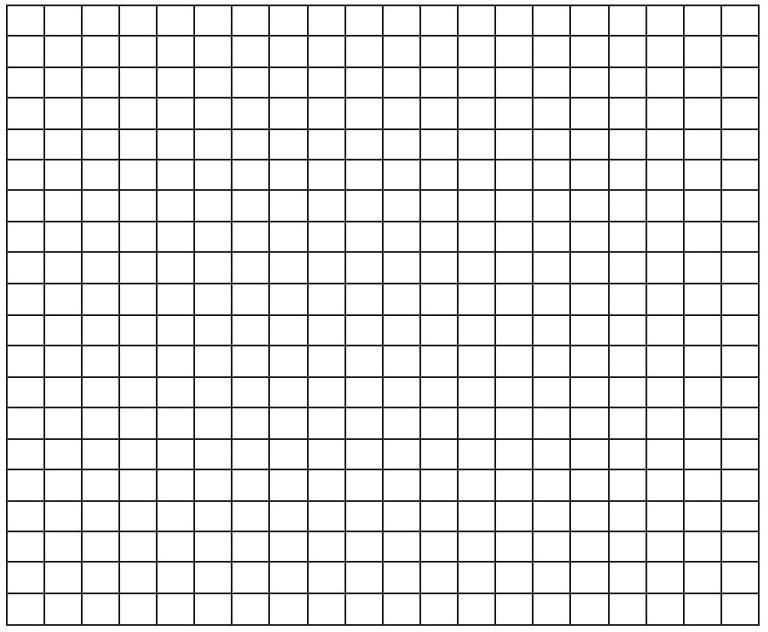
Give the GLSL for this pattern, as a Shadertoy shader.

```glsl
// Thin black ruled grid of 20 by 20 cells on white, with slightly uneven spacing.

const int CELLS = 20;
const vec2 FRAME_MIN = vec2(0.0089, 0.0111);   // outer lines, share of canvas
const vec2 FRAME_MAX = vec2(0.9880, 0.9915);
const float LINE_WIDTH = 0.00258;              // share of canvas height
const vec3 PAPER = vec3(1.0);
const vec3 INK = vec3(0.035);

// Sine-free hash of a 2D cell
float hash21(vec2 p) {
    vec3 q = fract(vec3(p.xyx) * 0.1031);
    q += dot(q, q.yzx + 33.33);
    return fract((q.x + q.y) * q.z);
}

// Line positions snapped to whole steps, so cell sizes alternate unevenly
float columnPosition(float index) {
    return floor(30.125 * index + 0.1) / 602.0;
}

float rowPosition(float index) {
    float drift = min(-0.4 * cos(6.2832 * (index - 7.0) / 11.0), 0.0);
    return floor(24.5 * index + 0.25 + drift) / 490.0;
}

// Share of a pixel covered by a band around zero
float bandCoverage(float offset, float halfWidth, float pixel) {
    float upper = min(offset + 0.5 * pixel, halfWidth);
    float lower = max(offset - 0.5 * pixel, -halfWidth);
    return clamp((upper - lower) / pixel, 0.0, 1.0);
}

// Distance to the nearest column (x) and row (y); rows count from the top
vec2 nearestLines(vec2 p, vec2 low, vec2 high) {
    vec2 nearest = vec2(10.0);
    for (int i = 0; i <= CELLS; i++) {
        float index = float(i);
        vec2 line = vec2(mix(low.x, high.x, columnPosition(index)),
                         mix(high.y, low.y, rowPosition(index)));
        nearest = min(nearest, abs(p - line));
    }
    return nearest;
}

// Sparse pale specks that gather close to the lines
float speckle(vec2 p, vec2 lineDistance) {
    float near = 1.0 - smoothstep(0.004, 0.012, max(lineDistance.x, lineDistance.y));
    float grain = hash21(floor(p * 420.0));
    return 0.03 * near * smoothstep(0.6, 1.0, grain);
}

void mainImage(out vec4 fragColor, in vec2 fragCoord) {
    vec2 p = fragCoord / iResolution.y;
    vec2 canvas = vec2(iResolution.x / iResolution.y, 1.0);
    vec2 low = FRAME_MIN * canvas;
    vec2 high = FRAME_MAX * canvas;
    float pixel = 1.0 / iResolution.y;
    float halfWidth = 0.5 * LINE_WIDTH;

    // Ruled lines, ending flush at the outer frame
    vec2 lineDistance = nearestLines(p, low, high);
    vec2 center = 0.5 * (low + high);
    vec2 halfFrame = 0.5 * (high - low) + halfWidth;
    float columns = bandCoverage(lineDistance.x, halfWidth, pixel)
                  * bandCoverage(p.y - center.y, halfFrame.y, pixel);
    float rows = bandCoverage(lineDistance.y, halfWidth, pixel)
               * bandCoverage(p.x - center.x, halfFrame.x, pixel);

    // Ink over faintly specked paper
    vec3 color = PAPER - speckle(p, lineDistance);
    color = mix(color, INK, max(columns, rows));
    fragColor = vec4(color, 1.0);
}
```
